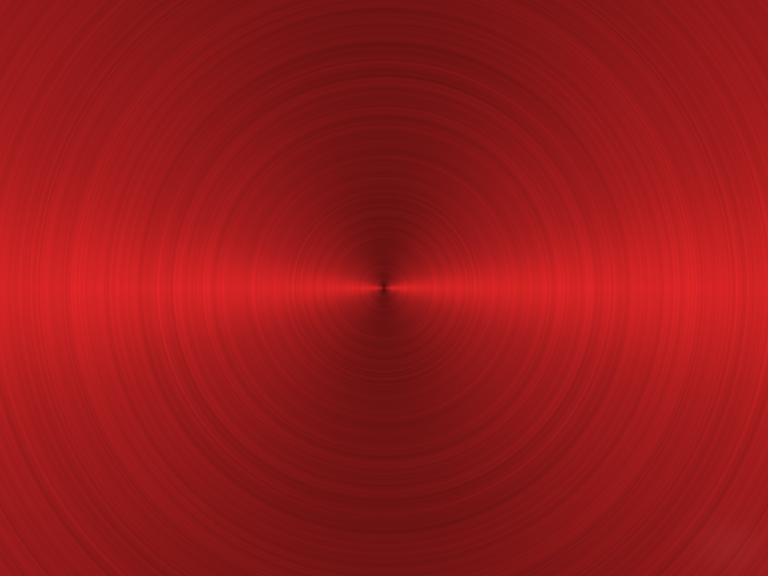
Reproduce this texture procedurally as a WebGL 1 fragment shader.

```glsl
precision highp float;
uniform vec2 u_resolution;

float hash(float n) {
    return fract(sin(n * 12.9898 + 4.137) * 43758.547);
}

float noise(float x) {
    float cell = floor(x);
    float t = fract(x);
    return mix(hash(cell), hash(cell + 1.0), t * t * (3.0 - 2.0 * t)) - 0.5;
}

// Concentric scratches, mostly hairlines over faint broad rings
float grooves(float radius, float angle) {
    float sum = 0.0;
    float frequency = 38.0;
    float strength = 0.014;
    float pixel = 1.0 / u_resolution.y;
    for (int i = 0; i < 5; i++) {
        float seed = float(i) * 71.3;
        float visible = 1.0 - smoothstep(0.8, 1.8, frequency * pixel);
        // Each ring gains and loses contrast slowly around its arc
        float phase = 9.0 * noise(radius * frequency * 0.5 + seed);
        float sweep = 0.8 + 0.4 * sin(angle * 3.0 + phase);
        sum += strength * visible * sweep * noise(radius * frequency + seed);
        frequency *= 1.78;
        strength *= 1.42;
    }
    return sum;
}

float ring(float radius, float center, float width) {
    float d = (radius - center) / width;
    return exp(-d * d);
}

void main() {
    vec2 p = (gl_FragCoord.xy - 0.5 * u_resolution) / u_resolution.y;
    float radius = length(p);
    float tilt = atan(abs(p.y), abs(p.x) + 0.00001);
    float angle = atan(p.y, p.x + 0.00001);

    // Anisotropic reflection: bright sideways, dark above and below
    float side = cos(tilt);
    float tone = 0.445 + 0.215 * side * side;
    tone += 0.15 * exp(-pow(tilt / 0.26, 2.0));
    tone += 0.03 * exp(-tilt / 0.07);
    tone -= 0.03 * exp(-radius * 7.0) * smoothstep(0.1, 0.7, tilt);

    // Polished rings and fine scratches
    float relief = grooves(radius, angle);
    relief += 0.025 * ring(radius, 0.525, 0.014);
    relief += 0.01 * ring(radius, 0.355, 0.010);
    relief -= 0.02 * ring(radius, 0.502, 0.004);
    relief -= 0.01 * ring(radius, 0.185, 0.008);
    tone += relief * (0.55 + 0.6 * tone);

    // Dark spindle point
    tone *= 1.0 - 0.25 * exp(-pow(radius / 0.006, 2.0));

    // Faint smudge near the lower right corner
    vec2 offset = (p - vec2(0.6, -0.45)) * vec2(16.0, 20.0);
    float smudge = exp(-dot(offset, offset));
    vec3 color = tone * vec3(1.0, 0.167, 0.172);
    color += vec3(0.02, 0.03, 0.03) * smudge;
    gl_FragColor = vec4(clamp(color, 0.0, 1.0), 1.0);
}
```
